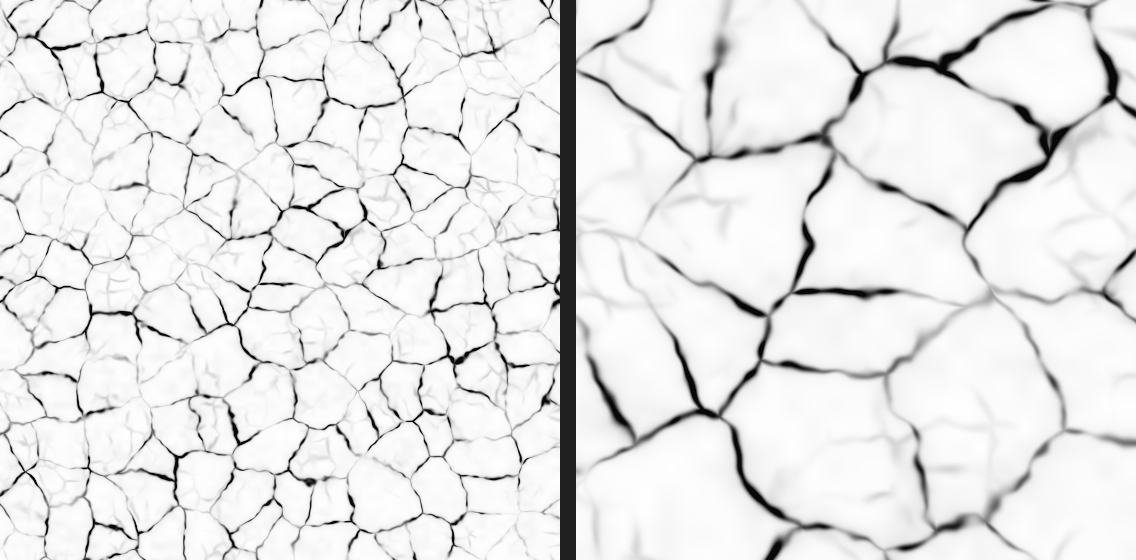
Left: the whole. Right: its middle third, enlarged.
A Shadertoy shader for this texture:

```glsl
// Draws a pale surface split by a net of ragged, beaded black cracks.

const vec3 PAPER = vec3(0.996);
const vec3 INK = vec3(0.03);
const float CRACK_CELLS = 12.0;
const float VEIN_CELLS = 25.0;

float hash(vec2 p) {
    return fract(sin(dot(p, vec2(127.1, 311.7))) * 43758.5453);
}

vec2 hash2(vec2 p) {
    return vec2(hash(p), hash(p + vec2(37.3, 91.7)));
}

float noise(vec2 p) {
    vec2 cell = floor(p), f = fract(p);
    f = f * f * (3.0 - 2.0 * f);
    float low = mix(hash(cell), hash(cell + vec2(1, 0)), f.x);
    float high = mix(hash(cell + vec2(0, 1)), hash(cell + vec2(1, 1)), f.x);
    return mix(low, high, f.y);
}

// Offset that makes straight borders wander
vec2 wander(vec2 p, float frequency, float amount) {
    vec2 q = p * frequency;
    return amount * (vec2(noise(q + 13.7), noise(q + 71.3)) - 0.5);
}

// Distance to the nearest border of scattered cells
float cellBorder(vec2 p, float cells, float seed) {
    vec2 q = p * cells;
    vec2 home = floor(q), f = q - home;
    vec2 nearCell = vec2(0.0), nearPoint = vec2(0.0);
    float nearest = 1e3;
    for (int y = -1; y <= 1; y++)
    for (int x = -1; x <= 1; x++) {
        vec2 cell = vec2(x, y);
        vec2 point = cell + hash2(home + cell + seed) - f;
        float d = dot(point, point);
        if (d < nearest) {
            nearest = d;
            nearCell = cell;
            nearPoint = point;
        }
    }
    float border = 1e3;
    for (int y = -2; y <= 2; y++)
    for (int x = -2; x <= 2; x++) {
        vec2 cell = nearCell + vec2(x, y);
        vec2 point = cell + hash2(home + cell + seed) - f;
        vec2 gap = point - nearPoint;
        if (dot(gap, gap) > 1e-5)
            border = min(border, dot(0.5 * (point + nearPoint), normalize(gap)));
    }
    return border / cells;
}

float softLine(float d, float width) {
    return exp(-d * d / (width * width));
}

// Dark cracks: they fade in and out, with beads and small blots along them
float cracks(vec2 p, vec2 warped) {
    float d = cellBorder(warped, CRACK_CELLS, 3.0);
    float strength = 0.15 + 0.85 * smoothstep(0.2, 0.7, noise(p * 16.0 + 8.3));
    float swell = smoothstep(0.55, 0.9, noise(p * 27.0 + 4.1));
    float bead = smoothstep(0.1, 0.9, noise(p * 100.0));
    float peak = strength * (0.15 + 0.9 * bead + 0.55 * swell);
    float width = 0.0016 + 0.0006 * bead + 0.0009 * swell;
    float halo = 0.13 * strength * exp(-d / 0.0045);
    return peak * softLine(d, width) + halo;
}

// Faint grey veins inside the plates
float veins(vec2 p, vec2 warped) {
    float d = cellBorder(warped, VEIN_CELLS, 47.0);
    float patches = smoothstep(0.45, 0.9, noise(p * 24.0 + 31.0));
    return 0.2 * patches * noise(p * 70.0) * softLine(d, 0.0032);
}

void mainImage(out vec4 fragColor, in vec2 fragCoord) {
    vec2 p = fragCoord / iResolution.y;
    vec2 warped = p + wander(p, 4.0, 0.04)
                    + wander(p, 14.0, 0.026)
                    + wander(p, 45.0, 0.0095)
                    + wander(p, 110.0, 0.0038);

    float mottle = 0.05 * noise(p * 36.0) * noise(p * 80.0 + 9.0);
    float ink = cracks(p, warped) + veins(p, warped) + mottle;
    fragColor = vec4(mix(PAPER, INK, clamp(ink, 0.0, 1.0)), 1.0);
}
```
